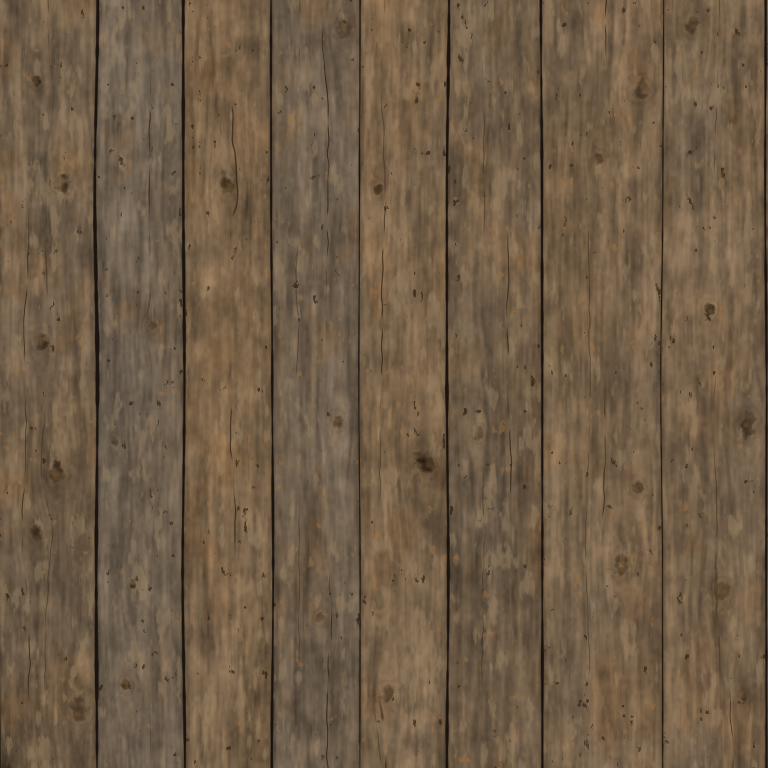
Write a three.js fragment shader that draws this texture.

```glsl
// Eight weathered brown vertical planks with dark seams, knots, cracks and worn flecks.
varying vec2 vUv;

// Right edge, seam half width, brightness and greyness of planks 0-3 and 4-7
const vec4 EDGE_A = vec4(0.125, 0.239, 0.354, 0.469);
const vec4 EDGE_B = vec4(0.583, 0.705, 0.862, 0.997);
const vec4 SEAM_A = vec4(0.0020, 0.0017, 0.0014, 0.0008);
const vec4 SEAM_B = vec4(0.0018, 0.0015, 0.0007, 0.0015);
const vec4 TONE_A = vec4(0.99, 1.01, 1.01, 0.97);
const vec4 TONE_B = vec4(1.04, 0.97, 1.02, 1.01);
const vec4 GREY_A = vec4(0.40, 0.90, 0.08, 0.70);
const vec4 GREY_B = vec4(0.15, 0.38, 0.28, 0.28);

const vec3 BROWN = vec3(0.452, 0.364, 0.266);
const vec3 GREY = vec3(0.412, 0.362, 0.305);
const vec3 RUST = vec3(0.50, 0.36, 0.22);
const vec3 PALE = vec3(0.60, 0.51, 0.39);
const vec3 DARK = vec3(0.18, 0.13, 0.075);
const vec3 GAP = vec3(0.10, 0.075, 0.055);

const int KNOT_SLOTS = 6;
const float KNOT_CHANCE = 0.55;
const float SEAM_WOBBLE = 0.005;
const float CRACK_WIDTH = 0.0004;
const float SOFT = 0.0011;

float hash(vec2 p) {
  return fract(sin(dot(p, vec2(12.9898, 78.233))) * 43758.5453);
}

float noise(vec2 p) {
  vec2 i = floor(p), f = fract(p);
  f = f * f * (3.0 - 2.0 * f);
  return mix(mix(hash(i), hash(i + vec2(1.0, 0.0)), f.x),
             mix(hash(i + vec2(0.0, 1.0)), hash(i + vec2(1.0, 1.0)), f.x), f.y);
}

float fbm(vec2 p) {
  float sum = 0.0, amp = 0.533;
  for (int i = 0; i < 4; i++) {
    sum += amp * noise(p);
    p = p * 2.03 + 7.1;
    amp *= 0.5;
  }
  return sum;
}

// Value of plank i out of two groups of four
float pick(vec4 a, vec4 b, float i) {
  vec4 slot = vec4(0.0, 1.0, 2.0, 3.0);
  return dot(a, 1.0 - step(0.5, abs(slot - i))) + dot(b, 1.0 - step(0.5, abs(slot + 4.0 - i)));
}

void main() {
  vec2 p = vUv;
  p.x += SEAM_WOBBLE * (noise(vec2(p.x * 9.0, p.y * 4.0)) - 0.5);
  if (p.x > EDGE_B.w) p.x -= 1.0;
  float id = dot(step(EDGE_A, vec4(p.x)) + step(EDGE_B, vec4(p.x)), vec4(1.0));
  float left = pick(EDGE_A, EDGE_B, id - 1.0);
  float width = pick(EDGE_A, EDGE_B, id) - left;
  vec2 shift = vec2(id * 17.3, id * 5.7);

  // Knots: dark rough cores that bend the grain around them
  float core = 0.0, halo = 0.0, rings = 0.0, bend = 0.0;
  for (int k = 0; k < KNOT_SLOTS; k++) {
    vec2 seed = vec2(id + 3.0, float(k) + 11.0);
    float present = step(hash(seed), KNOT_CHANCE);
    float size = hash(seed + 31.0);
    float radius = mix(0.006, 0.014, size * size);
    vec2 center = vec2(left + width * mix(0.18, 0.82, hash(seed + 47.0)),
                       (float(k) + mix(0.15, 0.85, hash(seed + 59.0))) / float(KNOT_SLOTS));
    vec2 q = (p - center) / vec2(radius, radius * 1.3);
    float d = length(q) + 1.5 * (fbm(p * 110.0 + seed) - 0.5);
    float near = present * exp(-0.30 * d * d);
    core = max(core, present * (1.0 - smoothstep(0.35, 1.0, d)) * mix(0.4, 1.0, hash(seed + 71.0)));
    halo = max(halo, near);
    rings += near * sin(d * 7.0);
    bend += present * q.x * radius * 0.7 * exp(-dot(q * q, vec2(0.16, 0.04)));
  }

  // Fine streaked grain over faint blotches and saw smudges
  vec2 g = vec2(p.x - bend + 0.004 * (noise(vec2(p.x * 20.0, p.y * 5.0) + shift) - 0.5), p.y);
  float grain = fbm(g * vec2(125.0, 9.0) + shift);
  float fine = noise(g * vec2(250.0, 42.0) + shift);
  float speckle = noise(p * vec2(230.0, 150.0) + shift);
  float blotch = fbm(p * vec2(16.0, 6.0) + shift);
  float smudge = fbm(p * vec2(45.0, 38.0) + shift);
  float shade = 1.03 + 0.50 * (grain - 0.5) + 0.17 * (fine - 0.5) + 0.10 * (speckle - 0.5)
              + 0.20 * (blotch - 0.5) + 0.36 * (smudge - 0.5);
  float bandY = mix(0.2, 0.8, hash(vec2(id, 83.0))) + 0.012 * (noise(p * 70.0) - 0.5);
  shade *= 1.0 - 0.05 * (1.0 - smoothstep(bandY - 0.003, bandY + 0.003, p.y))
                * step(0.5, hash(vec2(id, 97.0)));

  // Plank colour with slightly rusty and greyed areas
  float greyness = pick(GREY_A, GREY_B, id) + 0.7 * (fbm(p * vec2(12.0, 5.0) + shift + 40.0) - 0.5);
  vec3 color = mix(BROWN, GREY, clamp(greyness, 0.0, 1.0));
  float rust = smoothstep(0.54, 0.78, fbm(p * vec2(22.0, 14.0) + shift + 80.0));
  color = mix(color, RUST, 0.30 * rust + 0.15 * halo);
  color *= shade * pick(TONE_A, TONE_B, id) * (1.0 + 0.06 * rings - 0.12 * halo);

  // Pale scuffs, tan chips and a few small dark pits
  float scuff = smoothstep(0.60, 0.76, fbm(p * vec2(85.0, 32.0) + shift + 120.0));
  color = mix(color, PALE, 0.45 * scuff);
  float chip = smoothstep(0.74, 0.84, fbm(p * vec2(85.0, 60.0) + shift + 160.0));
  color = mix(color, RUST * 1.2, 0.50 * chip);
  float pit = smoothstep(0.76, 0.85, fbm(p * vec2(105.0, 70.0) + shift + 200.0));
  color = mix(color, DARK, 0.70 * pit);
  color = mix(color, DARK * mix(0.5, 2.2, noise(p * 170.0)), 0.85 * core);

  // Two thin broken cracks along each plank, the second one fainter
  for (int c = 0; c < 2; c++) {
    vec2 seed = vec2(id + 5.0, float(c) + 101.0);
    float path = left + width * mix(0.25, 0.75, hash(seed)) + bend
               + 0.012 * (fbm(vec2(p.y * 6.0, seed.x * 3.1 + seed.y)) - 0.5)
               + 0.002 * (noise(vec2(p.y * 60.0, seed.x)) - 0.5);
    float broken = smoothstep(0.45, 0.65, noise(vec2(p.y * 5.0 + seed.x * 9.0, seed.y)))
                 * smoothstep(0.15, 0.55, noise(vec2(p.y * 38.0, seed.x + seed.y)));
    float line = 1.0 - smoothstep(0.0, CRACK_WIDTH + SOFT, abs(p.x - path));
    color = mix(color, DARK, (0.75 - 0.35 * float(c)) * line * broken);
  }

  // Seams of uneven width with worn, shaded edges
  for (int s = 0; s < 8; s++) {
    float i = float(s);
    float d = abs(fract(p.x - pick(EDGE_A, EDGE_B, i) + 0.5) - 0.5);
    float uneven = 0.6 * noise(vec2(i * 7.0, p.y * 14.0)) + 0.4 * noise(vec2(i * 9.0, p.y * 75.0));
    float halfWidth = pick(SEAM_A, SEAM_B, i) * mix(0.4, 1.5, uneven);
    color *= 1.0 - 0.22 * exp(-d / 0.003);
    color = mix(GAP, color, smoothstep(halfWidth - SOFT, halfWidth + SOFT, d));
  }

  gl_FragColor = vec4(clamp(color, 0.0, 1.0), 1.0);
}
```
